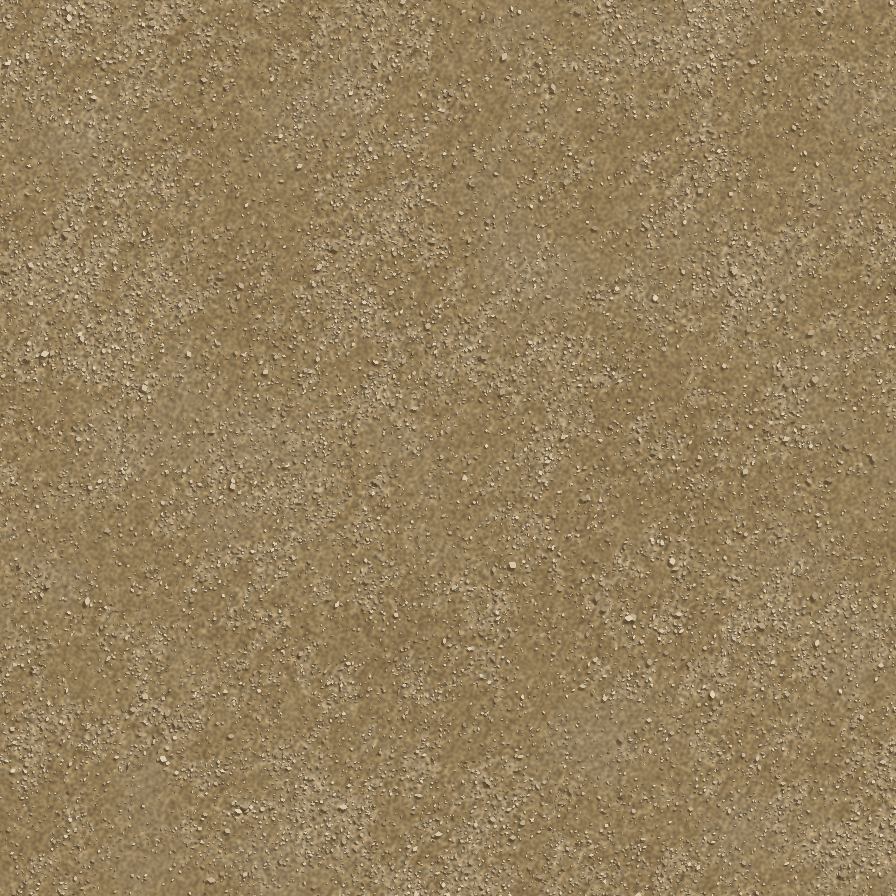
Reproduce this texture procedurally as a Shadertoy shader.

```glsl
// Dry sandy ground with dusty patches and clusters of pale, shadowed grit.

const vec3 DARK_SOIL  = vec3(0.50, 0.41, 0.275);
const vec3 LIGHT_SOIL = vec3(0.635, 0.55, 0.395);
const vec3 DUST       = vec3(0.665, 0.59, 0.47);
const vec3 GREY_EARTH = vec3(0.59, 0.52, 0.42);
const vec3 DULL_STONE = vec3(0.63, 0.55, 0.43);
const vec3 PALE_STONE = vec3(0.89, 0.83, 0.72);
const vec3 SHADOW     = vec3(0.29, 0.215, 0.125);
const vec2 SHADOW_DIR = vec2(-0.55, -0.83);
const float TAU = 6.2831853;

vec4 hash4(vec2 p) {
    vec4 q = fract(p.xyxy * vec4(0.1031, 0.1030, 0.0973, 0.1099));
    q += dot(q, q.wzxy + 33.33);
    return fract((q.xxyz + q.yzzw) * q.zywx);
}

vec2 rotate(vec2 p, float angle) {
    float c = cos(angle), s = sin(angle);
    return vec2(c * p.x + s * p.y, c * p.y - s * p.x);
}

float cornerGradient(vec2 corner, vec2 offset) {
    float angle = TAU * hash4(corner).x;
    return dot(vec2(cos(angle), sin(angle)), offset);
}

// Gradient noise, about -0.7 to 0.7
float gradientNoise(vec2 p) {
    vec2 i = floor(p), f = fract(p);
    vec2 u = f * f * f * (f * (f * 6.0 - 15.0) + 10.0);
    vec2 e = vec2(1.0, 0.0);
    float low = mix(cornerGradient(i, f), cornerGradient(i + e, f - e), u.x);
    float high = mix(cornerGradient(i + e.yx, f - e.yx),
                     cornerGradient(i + 1.0, f - 1.0), u.x);
    return mix(low, high, u.y);
}

float fbm(vec2 p, int octaves) {
    float sum = 0.0, amplitude = 0.6;
    for (int i = 0; i < octaves; i++) {
        sum += amplitude * gradientNoise(p);
        p = rotate(p, 0.6) * 2.03 + 17.3;
        amplitude *= 0.62;
    }
    return sum;
}

// Scattered angular stones: x = cover, y = paleness, z = thrown shadow
vec3 stones(vec2 p, float density, float blur) {
    vec2 cell = floor(p);
    vec3 result = vec3(0.0);
    for (int y = -1; y <= 1; y++)
    for (int x = -1; x <= 1; x++) {
        vec2 id = cell + vec2(x, y);
        vec4 place = hash4(id + 7.0);
        vec4 form = hash4(id + 91.0);
        float present = step(place.z, density);
        float radius = mix(0.22, 0.48, form.x * form.x);
        vec2 squash = vec2(1.0, mix(1.1, 2.0, form.y));
        vec2 offset = p - id - place.xy;
        vec2 body = abs(rotate(offset, TAU * form.z) * squash);
        vec2 shadowBody = rotate(offset - SHADOW_DIR * radius * 0.9, TAU * form.z) * squash;
        float edge = mix(length(body), body.x + body.y, 0.6) - radius;
        float shadowEdge = length(shadowBody) - radius;
        float cover = present * (1.0 - smoothstep(-blur, blur, edge));
        float shade = present * (1.0 - smoothstep(-0.1 - blur, 0.1 + blur, shadowEdge));
        if (cover > result.x) result.xy = vec2(cover, place.w);
        result.z = max(result.z, shade);
    }
    return result;
}

vec3 addStones(vec3 ground, vec2 uv, float scale, float density, float pixel) {
    vec3 s = stones(uv * scale, density, 0.5 * scale * pixel);
    ground = mix(ground, SHADOW, 0.66 * s.z);
    return mix(ground, mix(DULL_STONE, PALE_STONE, s.y), s.x);
}

void mainImage(out vec4 fragColor, in vec2 fragCoord) {
    float pixel = 1.0 / iResolution.y;
    vec2 uv = fragCoord * pixel;

    // Broad patches broken into small clumps, drawn out along a rising diagonal
    vec2 drift = rotate(uv, 0.85) * vec2(0.75, 1.1);
    float broad = fbm(drift * 6.0 + 3.0, 5);
    float clumps = fbm(drift * 24.0 + 41.0, 4);
    float tint = fbm(uv * 5.0 + 73.0, 5);
    float crumbs = fbm(uv * 60.0 + 25.0, 3);
    float grit = smoothstep(-0.35, 0.45, 0.6 * broad + 0.7 * clumps + 0.25 * crumbs);

    // Fine sandy grain, rougher inside the gritty patches
    float grain = 0.55 * gradientNoise(rotate(uv, 0.5) * 125.0)
                + 0.9 * gradientNoise(rotate(uv, 1.1) * 225.0 + 9.0);

    // Soil and dust
    vec3 color = mix(DARK_SOIL, LIGHT_SOIL, clamp(0.58 + 0.35 * tint + 0.7 * crumbs, 0.0, 1.0));
    color = mix(color, GREY_EARTH, 0.4 * smoothstep(0.0, 0.4, tint - 0.3 * broad));
    color = mix(color, DUST, 0.6 * smoothstep(0.35, 1.0, grit + 0.5 * crumbs));
    color *= 1.0 + grain * mix(0.24, 0.48, grit);

    // Grit from fine to coarse
    color = addStones(color, uv, 215.0, 0.06 + 0.58 * grit, pixel);
    color = addStones(color, uv + 0.37, 150.0, 0.03 + 0.46 * grit * grit, pixel);
    color = addStones(color, uv + 0.71, 95.0, 0.01 + 0.09 * grit, pixel);

    fragColor = vec4(clamp(color, 0.0, 1.0), 1.0);
}
```
